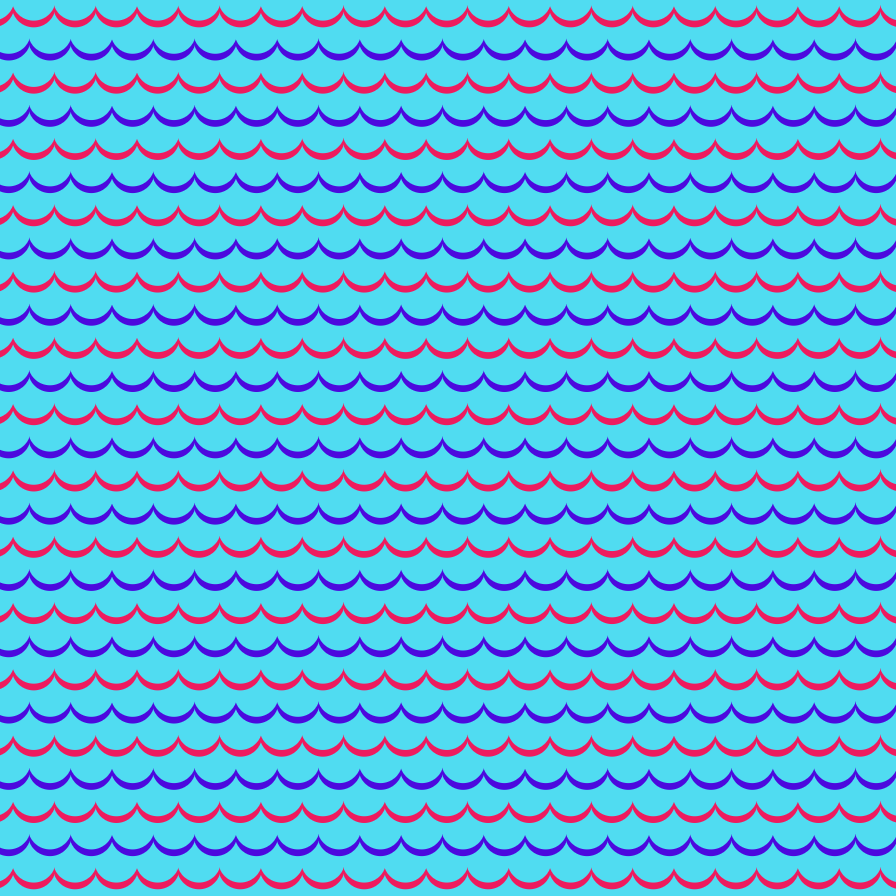
This pattern is drawn by a WebGL 2 fragment shader. Its source:

```glsl
#version 300 es
precision highp float;
// Rows of scalloped waves, alternately red and violet, on a flat aqua ground.

#define WAVE_WIDTH  0.0461   // distance between crests
#define ROW_HEIGHT  0.0370   // distance between rows
#define CREST_DROP  0.0070   // gap from the top of a row to its crests
#define ARC_RADIUS  0.0246   // radius of each trough arc
#define BAND_SHIFT  0.0075   // vertical offset of the lower arc
#define RED_PHASE   0.0146   // first crest of the red rows
#define VIOLET_PHASE 0.0328  // first crest of the violet rows

uniform vec2 u_resolution;
out vec4 fragColor;

const vec3 AQUA   = vec3(0.314, 0.863, 0.945);
const vec3 RED    = vec3(0.935, 0.105, 0.370);
const vec3 VIOLET = vec3(0.300, 0.035, 0.870);

// Coverage of a disc, smoothed over one pixel.
float disc(vec2 p, float radius, float pixel) {
    return clamp(0.5 - (length(p) - radius) / pixel, 0.0, 1.0);
}

// Crescent left between two equal discs; p.y runs down from the crest line.
float scallop(vec2 p, float pixel) {
    float halfWidth = 0.5 * WAVE_WIDTH;
    float centreRise = sqrt(ARC_RADIUS * ARC_RADIUS - halfWidth * halfWidth);
    p.y += centreRise;
    float upper = disc(p, ARC_RADIUS, pixel);
    float lower = disc(p - vec2(0.0, BAND_SHIFT), ARC_RADIUS, pixel);
    return max(lower - upper, 0.0);
}

void main() {
    float size = min(u_resolution.x, u_resolution.y);
    float pixel = 1.0 / size;
    vec2 pos = vec2(gl_FragCoord.x, u_resolution.y - gl_FragCoord.y) / size;

    // Choose the row and its colour, counting from the top.
    float row = floor(pos.y / ROW_HEIGHT);
    bool isViolet = mod(row, 2.0) > 0.5;
    float phase = isViolet ? VIOLET_PHASE : RED_PHASE;
    vec3 ink = isViolet ? VIOLET : RED;

    // Local cell, centred on a trough.
    vec2 cell;
    cell.x = (fract((pos.x - phase) / WAVE_WIDTH) - 0.5) * WAVE_WIDTH;
    cell.y = pos.y - row * ROW_HEIGHT - CREST_DROP;

    fragColor = vec4(mix(AQUA, ink, scallop(cell, pixel)), 1.0);
}
```
